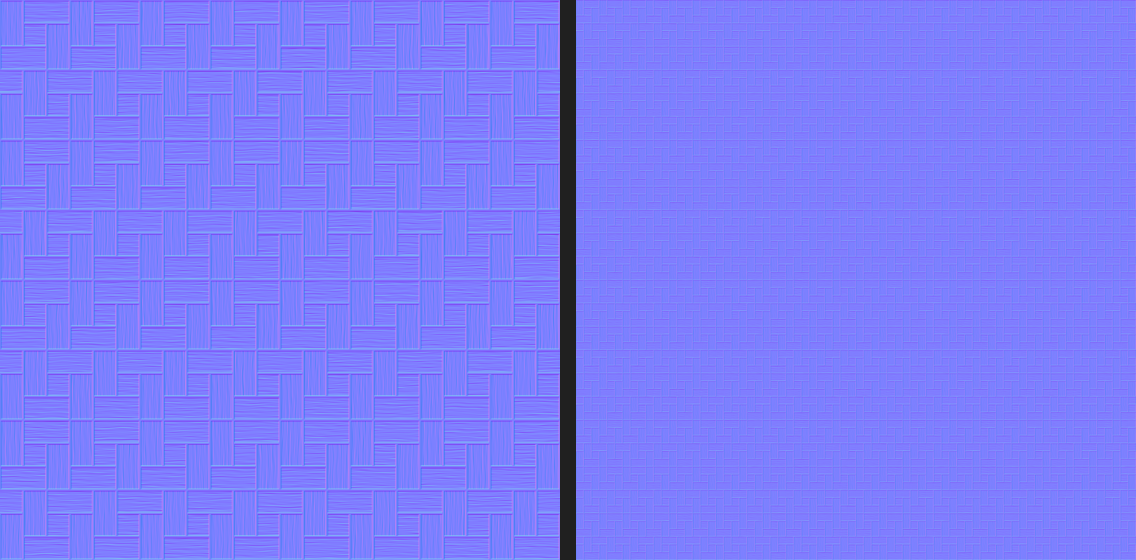
Left, the tile; right, the same tile 3 across and 3 down.
Write a WebGL 1 fragment shader that draws this texture map.

```glsl
precision highp float;
// Normal map of a pinwheel parquet: four 1x2 planks turn around one square,
// and every second row of blocks is shifted by one cell.
// Bevels come from edge distances, wood grain from bent, layered sines.

uniform vec2 u_resolution;

const float BLOCKS = 8.0;          // pinwheel blocks per side (even, so it wraps)
const float BLOCK_CELLS = 3.0;     // cells per block side
const float ROW_SHIFT = 1.0;       // shift of odd block rows, in cells
const float JOINT = 0.018;         // half width of the flat joint, in cells
const float BEVEL = 0.062;         // bevel width, in cells
const float BEVEL_SLOPE = 0.46;    // steepest bevel slope
const float GRAIN_SLOPE = 0.125;   // strength of the grain
const float GRAIN_FREQ = 4.8;      // coarsest grain lines per cell
const float GRAIN_STEP = 2.0;      // added lines per cell for each layer
const float GRAIN_BEND = 0.95;     // sideways wander of the lines, in radians
const float TILE_VARIATION = 0.12; // change of grain strength between planks
const vec2 LEAN = vec2(-0.025, -0.018); // slight tilt of upright and lying planks
const int GRAIN_LAYERS = 4;
const int SAMPLES = 2;             // smoothing samples per pixel side
const float TAU = 6.2831853;

float hash(vec2 p) {
  return fract(sin(dot(p, vec2(12.99, 78.23))) * 4375.85);
}

// Plank covering a cell of the block: xy = its corner, zw = its size.
vec4 plankRect(vec2 cell) {
  if (cell.x == 1.0 && cell.y == 1.0) return vec4(1.0, 1.0, 1.0, 1.0);
  if (cell.x < 0.5 && cell.y < 1.5) return vec4(0.0, 0.0, 1.0, 2.0);
  if (cell.y < 0.5) return vec4(1.0, 0.0, 2.0, 1.0);
  if (cell.x > 1.5) return vec4(2.0, 1.0, 1.0, 2.0);
  return vec4(0.0, 2.0, 2.0, 1.0);
}

// Slope across the fibres; each layer wanders differently along the plank.
float grainSlope(float along, float across, float seed) {
  float slope = 0.0;
  for (int i = 0; i < GRAIN_LAYERS; i++) {
    float layer = float(i);
    float phase = TAU * hash(vec2(seed * 37.0, layer + 1.0));
    float freq = GRAIN_FREQ + GRAIN_STEP * layer + 0.6 * sin(phase * 3.0);
    float bend = sin(along * (1.7 + 0.8 * layer) + phase * 2.0)
               + 0.5 * sin(along * (6.1 - layer) + across * 7.0 + phase * 5.0);
    slope += cos(TAU * freq * across + GRAIN_BEND * bend + phase);
  }
  slope *= 0.5;
  // Sharpen the strong creases and calm the faint ones.
  return slope * (0.5 + 0.5 * abs(slope));
}

// Surface normal at a point given in cells, with y pointing down.
vec3 parquetNormal(vec2 p) {
  float row = floor(p.y / BLOCK_CELLS);
  p.x -= ROW_SHIFT * mod(row, 2.0);
  vec2 block = floor(p / BLOCK_CELLS);
  vec2 local = p - block * BLOCK_CELLS;
  vec4 rect = plankRect(floor(local));
  vec2 q = local - rect.xy;
  float seed = hash(mod(block, BLOCKS) * BLOCK_CELLS + rect.xy + 0.5);

  // Bevel: plank height is the product of a smooth rise on each axis.
  vec2 edge = min(q, rect.zw - q);
  vec2 outward = sign(q - 0.5 * rect.zw);
  vec2 t = clamp((edge - JOINT) / BEVEL, 0.0, 1.0);
  vec2 rise = t * t * (3.0 - 2.0 * t);
  vec2 steep = 4.0 * t * (1.0 - t);
  vec2 slope = BEVEL_SLOPE * outward * steep * rise.yx;

  // Grain and lean lie across the plank, and only on its flat top.
  bool upright = rect.w > 1.5;
  vec2 fibre = upright ? q.yx : q;
  float strength = GRAIN_SLOPE * (1.0 + TILE_VARIATION * (2.0 * seed - 1.0));
  float grain = strength * grainSlope(fibre.x, fibre.y, seed);
  vec2 crossAxis = upright ? vec2(1.0, 0.0) : vec2(0.0, 1.0);
  slope += crossAxis * (grain + LEAN) * rise.x * rise.y;

  return normalize(vec3(slope, 1.0));
}

void main() {
  vec3 normal = vec3(0.0);
  for (int j = 0; j < SAMPLES; j++) {
    for (int i = 0; i < SAMPLES; i++) {
      vec2 offset = (vec2(float(i), float(j)) + 0.5) / float(SAMPLES) - 0.5;
      vec2 uv = (gl_FragCoord.xy + offset) / u_resolution;
      uv.y = 1.0 - uv.y;
      normal += parquetNormal(uv * BLOCKS * BLOCK_CELLS);
    }
  }
  normal /= float(SAMPLES * SAMPLES);
  gl_FragColor = vec4(0.5 + 0.5 * normal, 1.0);
}
```
